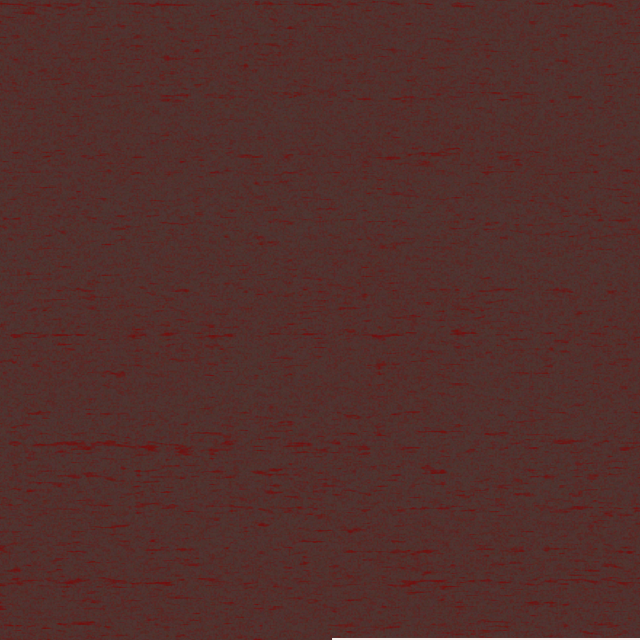
Give the GLSL for this texture, as a Shadertoy shader.

```glsl
#define GRAIN_SCALE 400.0
#define FIBRE_SCALE vec2(130.0, 360.0)
#define STREAK_SCALE vec2(42.0, 290.0)
#define ROW_SCALE 130.0
#define WAVER 0.004
#define GROUND vec3(0.303, 0.207, 0.192)
#define RED vec3(0.435, 0.065, 0.060)
#define TINT vec3(0.006, -0.010, 0.026)
#define EDGE_COLOUR vec3(0.96, 0.94, 0.93)
#define EDGE_START 0.519
#define EDGE_HEIGHT 0.0032

float hash(vec2 cell) {
    uvec2 q = uvec2(ivec2(cell)) * uvec2(1597334673u, 3812015801u);
    uint n = (q.x ^ q.y) * 1597334673u;
    n = (n ^ (n >> 15)) * 2246822519u;
    return float((n ^ (n >> 13)) >> 8) / 16777216.0;
}

float noise(vec2 p) {
    vec2 cell = floor(p);
    vec2 f = fract(p);
    f = f * f * (3.0 - 2.0 * f);
    float low = mix(hash(cell), hash(cell + vec2(1, 0)), f.x);
    float high = mix(hash(cell + vec2(0, 1)), hash(cell + vec2(1, 1)), f.x);
    return mix(low, high, f.y);
}

// Broken horizontal threads, denser in some rows
float streaks(vec2 uv) {
    uv.y += WAVER * (noise(uv * vec2(14.0, 9.0)) - 0.5);
    float row = pow(noise(vec2(3.5, uv.y * ROW_SCALE)), 4.0);
    float band = noise(vec2(8.5, uv.y * 22.0));
    float thread = 0.65 * noise(uv * STREAK_SCALE + 31.0)
                 + 0.35 * noise(uv * FIBRE_SCALE + 73.0);
    return smoothstep(0.74, 1.12, thread + 0.24 * row + 0.14 * band);
}

void mainImage(out vec4 fragColor, in vec2 fragCoord) {
    vec2 uv = fragCoord / iResolution.xy;

    // Fine speckle, short fibres and faint clouding
    float grain = noise(uv * GRAIN_SCALE + 11.0);
    float fibre = noise(uv * FIBRE_SCALE + 57.0);
    float cloud = noise(uv * vec2(5.0, 12.0) + 5.0);
    float speckle = smoothstep(0.3, 1.0, 0.6 * grain + 0.4 * fibre);
    float redness = 0.42 * speckle + 0.06 * cloud + 0.75 * streaks(uv);
    vec3 colour = mix(GROUND, RED, clamp(redness, 0.0, 1.0));

    // Cool and warm flecks with a slight change of brightness
    float tint = noise(uv * GRAIN_SCALE * 0.9 + 211.0) - 0.5;
    float shade = noise(uv * GRAIN_SCALE * 1.1 + 401.0) - 0.5;
    colour += TINT * tint;
    colour *= 1.0 + 0.09 * shade;

    // Pale sliver along the lower right edge
    vec2 pixel = 1.0 / iResolution.xy;
    float sliver = smoothstep(-0.5, 0.5, (uv.x - EDGE_START) / pixel.x)
                 * smoothstep(-0.5, 0.5, (EDGE_HEIGHT - uv.y) / pixel.y);
    fragColor = vec4(mix(colour, EDGE_COLOUR, sliver), 1.0);
}
```
